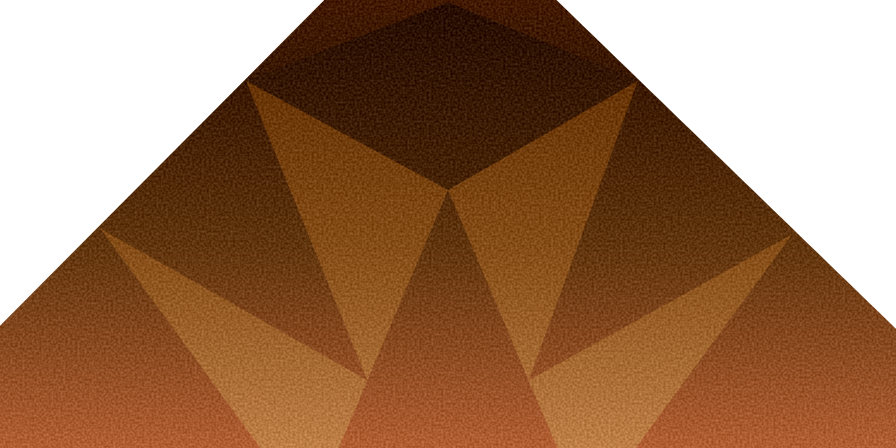
Give the GLSL for this background, as a WebGL 1 fragment shader.

```glsl
precision highp float;

uniform vec2 u_resolution;

// Facet corners: x from the centre line, y from the bottom, in canvas heights
const vec2 CROWN = vec2(0.0, 0.995);
const vec2 HEART = vec2(0.0, 0.576);
const vec2 SHOULDER_L = vec2(-0.451, 0.820);
const vec2 SHOULDER_R = vec2(0.424, 0.820);
const vec2 KNEE_L = vec2(-0.180, 0.151);
const vec2 KNEE_R = vec2(0.180, 0.151);
const vec2 TIP_L = vec2(-0.776, 0.490);
const vec2 TIP_R = vec2(0.768, 0.477);
const vec2 TAIL_L = vec2(-0.308, -0.152);
const vec2 TAIL_R = vec2(0.308, -0.152);

// Outer slopes of the pyramid
const vec2 SLOPE_TOP_L = vec2(-0.276, 1.0);
const vec2 SLOPE_LOW_L = vec2(-1.0, 0.273);
const vec2 SLOPE_TOP_R = vec2(0.242, 1.0);
const vec2 SLOPE_LOW_R = vec2(1.0, 0.266);

const vec3 WHITE = vec3(1.0);
const vec3 BODY_TOP = vec3(0.26, 0.10, 0.00);
const vec3 BODY_HIGH = vec3(0.22, 0.09, 0.00);
const vec3 BODY_MID = vec3(0.38, 0.21, 0.055);
const vec3 BODY_LOW = vec3(0.70, 0.37, 0.20);
const vec3 LIGHT_HIGH = vec3(0.40, 0.20, 0.02);
const vec3 LIGHT_MID = vec3(0.52, 0.30, 0.09);
const vec3 LIGHT_LOW = vec3(0.75, 0.50, 0.28);
const vec3 SHADE_HIGH = vec3(0.15, 0.05, 0.00);
const vec3 SHADE_LOW = vec3(0.28, 0.14, 0.02);

const float HIGH_Y = 0.82;
const float MID_Y = 0.45;
const float GRAIN_SCALE = 187.3;
const float GRAIN_STRENGTH = 0.13;

// Signed distance to the line a-b, positive on its left
float side(vec2 p, vec2 a, vec2 b) {
    vec2 d = normalize(b - a);
    return d.x * (p.y - a.y) - d.y * (p.x - a.x);
}

// Positive inside a triangle of either winding
float triangle(vec2 p, vec2 a, vec2 b, vec2 c) {
    float winding = sign(side(c, a, b));
    float ab = winding * side(p, a, b);
    float bc = winding * side(p, b, c);
    float ca = winding * side(p, c, a);
    return min(ab, min(bc, ca));
}

float coverage(float dist) {
    return clamp(dist * u_resolution.y + 0.5, 0.0, 1.0);
}

vec2 gradient(vec2 cell) {
    vec3 h = fract(cell.xyx * vec3(0.1031, 0.1030, 0.0973));
    h += dot(h, h.yzx + 33.33);
    float angle = 6.2832 * fract((h.x + h.y) * h.z);
    return vec2(cos(angle), sin(angle));
}

float gradientNoise(vec2 p) {
    vec2 i = floor(p);
    vec2 f = p - i;
    vec2 u = f * f * f * (f * (f * 6.0 - 15.0) + 10.0);
    vec2 e = vec2(0.0, 1.0);
    float low = mix(dot(gradient(i), f),
                    dot(gradient(i + e.yx), f - e.yx), u.x);
    float high = mix(dot(gradient(i + e.xy), f - e.xy),
                     dot(gradient(i + e.yy), f - e.yy), u.x);
    return mix(low, high, u.y);
}

void main() {
    vec2 p = (gl_FragCoord.xy - vec2(0.5 * u_resolution.x, 0.0)) / u_resolution.y;

    // Vertical gradients
    float toMid = clamp(p.y / MID_Y, 0.0, 1.0);
    float toHigh = clamp((p.y - MID_Y) / (HIGH_Y - MID_Y), 0.0, 1.0);
    float toTop = clamp((p.y - HIGH_Y) / (1.0 - HIGH_Y), 0.0, 1.0);
    vec3 body = mix(mix(BODY_LOW, BODY_MID, toMid), BODY_HIGH, toHigh);
    body = mix(body, BODY_TOP, toTop);
    vec3 light = mix(mix(LIGHT_LOW, LIGHT_MID, toMid), LIGHT_HIGH, toHigh);
    vec3 shade = mix(SHADE_LOW, SHADE_HIGH,
                     clamp((p.y - HEART.y) / (CROWN.y - HEART.y), 0.0, 1.0));

    // Light facets
    float upper = max(triangle(p, SHOULDER_L, HEART, KNEE_L),
                      triangle(p, SHOULDER_R, HEART, KNEE_R));
    float lower = max(triangle(p, TIP_L, KNEE_L, TAIL_L),
                      triangle(p, TIP_R, KNEE_R, TAIL_R));
    vec3 color = mix(body, light, coverage(max(upper, lower)));

    // Dark diamond
    float roof = min(side(p, CROWN, SHOULDER_L), side(p, SHOULDER_R, CROWN));
    float keel = min(side(p, SHOULDER_L, HEART), side(p, HEART, SHOULDER_R));
    color = mix(color, shade, coverage(min(roof, keel)));

    // Grain, then the white surround
    color += GRAIN_STRENGTH * gradientNoise(p * GRAIN_SCALE + 400.0);
    float pyramid = min(side(p, SLOPE_TOP_L, SLOPE_LOW_L),
                        side(p, SLOPE_LOW_R, SLOPE_TOP_R));
    color = mix(WHITE, color, coverage(pyramid));

    gl_FragColor = vec4(clamp(color, 0.0, 1.0), 1.0);
}
```
